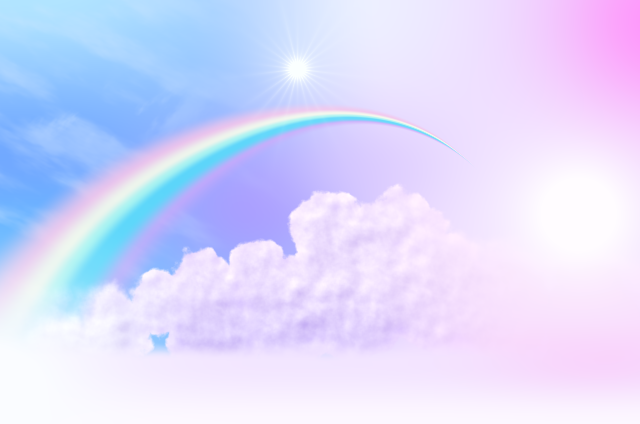
Give the GLSL for this texture, as a Shadertoy shader.

```glsl
// Pastel sky with a tapering rainbow, a starry sun and billowing clouds.
#define SUN vec2(0.702, 0.837)
#define GLOW vec2(1.365, 0.495)
#define ARCH_CENTER vec2(0.784, 0.333)
#define ARCH_SWEEP 2.47
#define ARCH_TIP 0.431
#define RAINBOW_STRENGTH 0.92
#define CLOUD_ROUGHNESS 0.060
#define CLOUD_RELIEF 0.32
#define RAY_COUNT 26.0
#define PUFFS 14

// Cloud puffs: centre and radius, in canvas heights.
const vec3 puffs[PUFFS] = vec3[](
    vec3(.765, .460, .090), vec3(.930, .470, .082), vec3(1.03, .465, .034),
    vec3(.610, .363, .071), vec3(.480, .325, .078), vec3(.373, .285, .073),
    vec3(.265, .225, .090), vec3(.147, .186, .090), vec3(.843, .325, .170),
    vec3(.686, .275, .130), vec3(1.02, .315, .145), vec3(1.196, .265, .155),
    vec3(1.392, .245, .160), vec3(.510, .215, .110));

float hash(vec2 p) {
    vec3 q = fract(p.xyx * 0.1031);
    q += dot(q, q.yzx + 33.33);
    return fract((q.x + q.y) * q.z);
}

float noise(vec2 p) {
    vec2 i = floor(p), f = fract(p);
    f = f * f * (3.0 - 2.0 * f);
    return mix(mix(hash(i), hash(i + vec2(1, 0)), f.x),
               mix(hash(i + vec2(0, 1)), hash(i + vec2(1, 1)), f.x), f.y);
}

float fbm(vec2 p) {
    float sum = 0.0, amp = 0.5;
    for (int i = 0; i < 5; i++) {
        sum += amp * noise(p);
        p = mat2(1.6, 1.2, -1.2, 1.6) * p + 7.3;
        amp *= 0.5;
    }
    return sum;
}

// Gaussian spot with separate horizontal and vertical radii.
float spot(vec2 p, vec2 center, vec2 radius) {
    vec2 d = (p - center) / radius;
    return exp(-dot(d, d));
}

vec3 skyColor(vec2 p) {
    vec3 blue = mix(vec3(.36, .70, 1.0), vec3(.44, .66, 1.0), smoothstep(.42, .62, p.y));
    blue = mix(blue, vec3(.70, .90, 1.0), smoothstep(.62, 1.03, p.y));
    blue = mix(blue, vec3(.60, .78, 1.0), .7 * smoothstep(.1, .6, p.x));
    vec3 lilac = mix(vec3(.93, .86, 1.0), vec3(.93, .94, 1.0), spot(p, vec2(.82, 1.0), vec2(.3, .28)));
    vec3 col = mix(blue, lilac, smoothstep(.42, .93, p.x + .12 * (p.y - .8)));
    col = mix(col, vec3(.66, .60, 1.0), .9 * spot(p, vec2(.60, .51), vec2(.25, .19)));
    col = mix(col, vec3(.84, .77, 1.0), .6 * spot(p, vec2(.88, .60), vec2(.22, .12)));
    col = mix(col, vec3(1.0, .57, .98), .95 * spot(p, vec2(1.56, .94), vec2(.24, .26)));
    // Wispy high cloud on the blue side.
    float streak = smoothstep(.47, .78, fbm(p * vec2(5.0, 12.0) + vec2(2.0, p.x * 5.0)));
    float tuft = smoothstep(.45, .75, fbm(p * 15.0 - p.yx * 5.0));
    tuft *= spot(p, vec2(.28, .74), vec2(.24, .055));
    return mix(col, vec3(.84, .91, 1.0), (.42 * streak + .55 * tuft) * smoothstep(.75, .2, p.x));
}

vec3 addRainbow(vec3 sky, vec2 p) {
    vec2 d = p - ARCH_CENTER;
    float u = 1.0 - atan(d.y, -d.x) / ARCH_SWEEP;
    float inner = ARCH_TIP + u * (-.132 + u * (-.248 + .419 * u));
    float outer = ARCH_TIP + u * (-.016 + u * (-.295 + .728 * u));
    float t = (length(d) - inner) / max(outer - inner, .006);
    vec3 band = mix(vec3(.80, .66, .98), vec3(.34, .85, .98), smoothstep(.08, .30, t));
    band = mix(band, vec3(.66, .97, .94), smoothstep(.34, .47, t));
    band = mix(band, vec3(.96, .98, .92), smoothstep(.45, .58, t));
    band = mix(band, vec3(.95, .77, .92), smoothstep(.58, .78, t));
    float mask = smoothstep(-.12, .2, t) * smoothstep(1.08, .72, t);
    mask *= smoothstep(-.01, .12, u) * smoothstep(1.2, 1.0, u);
    return mix(sky, band, mask * RAINBOW_STRENGTH);
}

vec3 addSun(vec3 col, vec2 p) {
    vec2 d = p - SUN;
    float r = length(d), turn = atan(d.y, d.x) / 6.28319 + .5;
    float ray = turn * RAY_COUNT;
    float reach = mix(.025, .075, hash(vec2(floor(ray), 4.0)));
    float beam = pow(1.0 - abs(2.0 * fract(ray) - 1.0), 2.0) * exp(-r / reach);
    float light = exp(-r * r / .0007) + .45 * exp(-r / .06) + .55 * beam;
    return mix(col, vec3(.98, 1.0, 1.0), min(light, 1.0));
}

vec3 addClouds(vec3 col, vec2 p) {
    float dist = 1.0;
    for (int i = 0; i < PUFFS; i++) dist = min(dist, length(p - puffs[i].xy) - puffs[i].z);
    float bumps = fbm(p * 19.0);
    dist -= CLOUD_ROUGHNESS * (bumps - .45);
    float soft = .005 + .07 * smoothstep(1.02, 1.3, p.x) + .05 * smoothstep(.36, .1, p.x);
    float cover = smoothstep(soft, -soft, dist);
    // Relief lit from the upper left, with a lilac underside.
    float relief = bumps - fbm((p + vec2(-.012, .016)) * 19.0);
    vec3 cloud = mix(vec3(.86, .79, .99), vec3(.94, .88, 1.0), smoothstep(.17, .38, p.y));
    cloud = mix(cloud, vec3(.97, .86, .99), smoothstep(.8, 1.25, p.x));
    cloud = mix(cloud, vec3(.95, .94, 1.0), .8 * smoothstep(.5, .15, p.x));
    cloud += vec3(.8, 1.0, .3) * relief * CLOUD_RELIEF * smoothstep(1.3, .8, p.x);
    cloud += .035 * smoothstep(-.05, 0.0, dist);
    return mix(col, cloud, cover * .97);
}

void mainImage(out vec4 fragColor, in vec2 fragCoord) {
    vec2 p = fragCoord / iResolution.y;
    vec3 col = addClouds(addSun(addRainbow(skyColor(p), p), p), p);
    // Mist along the ground, pink to the right and white to the left.
    float mistTop = .17 + .05 * (fbm(p * vec2(4.0, 14.0)) - .5);
    vec3 mist = mix(vec3(.95, .90, 1.0), vec3(.99, .97, 1.0), smoothstep(.14, .0, p.y));
    col = mix(col, mist, smoothstep(mistTop + .03, mistTop - .03, p.y));
    col = mix(col, vec3(.98, .79, .98), .75 * spot(p, vec2(1.42, .15), vec2(.28, .075)));
    col = mix(col, vec3(.98, .99, 1.0), min(1.0, 1.15 * spot(p, vec2(-.03, .09), vec2(.32, .24))));
    // Broad white glow on the right.
    float glow = .75 * spot(p, GLOW, vec2(.13)) + .55 * spot(p, GLOW, vec2(.32, .26));
    col = mix(col, vec3(1.0, .99, 1.0), min(glow, 1.0));
    fragColor = vec4(clamp(col, 0.0, 1.0), 1.0);
}
```
